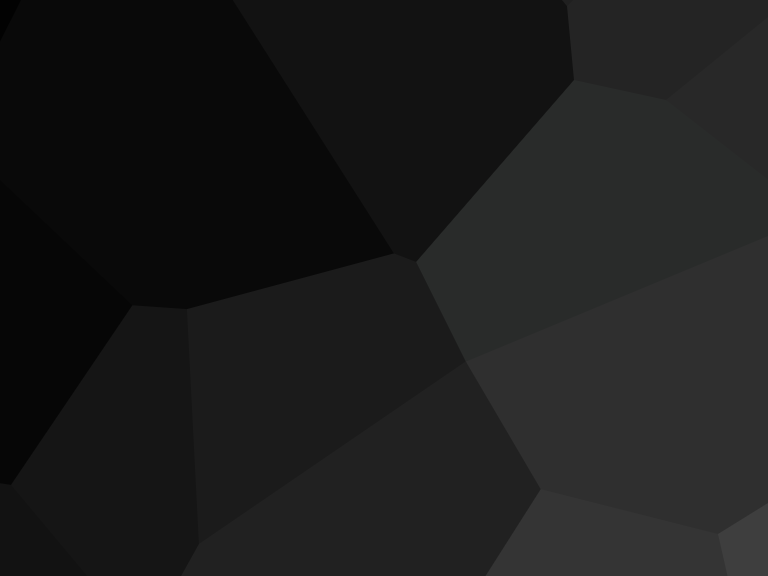
Reproduce this background procedurally as a WebGL 1 fragment shader.

```glsl
precision highp float;
// Dark faceted background: flat grey Voronoi cells, near black at the upper
// left and lighter toward the lower right, with one faintly green facet.
// Each pixel takes its nearest site; bisector distances smooth the borders.

uniform vec2 u_resolution;

const int CELL_COUNT = 15;
const vec3 GREEN_TINT = vec3(-0.004, 0.004, 0.0);

// Each cell: site x and y in canvas heights, grey shade, amount of tint.
vec4 cells[CELL_COUNT];

void placeCells() {
  // Left side
  cells[0] = vec4(-0.3415, 1.0342, 0.008, 0.0);
  cells[1] = vec4(0.2884, 0.7161, 0.035, 0.0);
  cells[2] = vec4(-0.0127, 0.3981, 0.024, 0.0);
  cells[3] = vec4(-0.0814, -0.0620, 0.070, 0.0);
  cells[4] = vec4(0.2536, 0.2181, 0.082, 0.0);
  // Middle
  cells[5] = vec4(0.7102, 0.9844, 0.070, 0.0);
  cells[6] = vec4(0.4201, 0.2266, 0.106, 0.0);
  cells[7] = vec4(0.5319, 0.0632, 0.131, 0.0);
  cells[8] = vec4(1.0387, 1.2582, 0.125, 0.0);
  // Right side
  cells[9] = vec4(1.1589, 0.5950, 0.165, 1.0);
  cells[10] = vec4(1.2547, 1.0358, 0.141, 0.0);
  cells[11] = vec4(1.3814, 0.8800, 0.157, 0.0);
  cells[12] = vec4(1.2137, 0.4632, 0.184, 0.0);
  cells[13] = vec4(1.0321, -0.2549, 0.204, 0.0);
  cells[14] = vec4(1.5816, -0.1300, 0.243, 0.0);
}

vec4 nearestCell(vec2 p) {
  vec4 nearest = cells[0];
  for (int i = 1; i < CELL_COUNT; i++) {
    if (distance(p, cells[i].xy) < distance(p, nearest.xy)) nearest = cells[i];
  }
  return nearest;
}

// Distance from p, inside the cell of site a, to its border with site b.
float borderDistance(vec2 p, vec2 a, vec2 b) {
  vec2 across = b - a;
  return dot(0.5 * (a + b) - p, across) / max(length(across), 1e-4);
}

vec3 cellColor(vec4 cell) {
  return vec3(cell.z) + cell.w * GREEN_TINT;
}

// Blend the cells that meet within one pixel of p.
vec3 facets(vec2 p, float pixel) {
  vec4 nearest = nearestCell(p);
  vec3 sum = vec3(0.0);
  float total = 0.0;
  for (int i = 0; i < CELL_COUNT; i++) {
    float d = max(borderDistance(p, nearest.xy, cells[i].xy), 0.0) / pixel;
    float weight = max(0.5 - d, 0.0) / (0.5 + d);
    sum += weight * cellColor(cells[i]);
    total += weight;
  }
  return sum / total;
}

void main() {
  placeCells();
  vec2 p = gl_FragCoord.xy / u_resolution.y;
  gl_FragColor = vec4(facets(p, 1.0 / u_resolution.y), 1.0);
}
```
